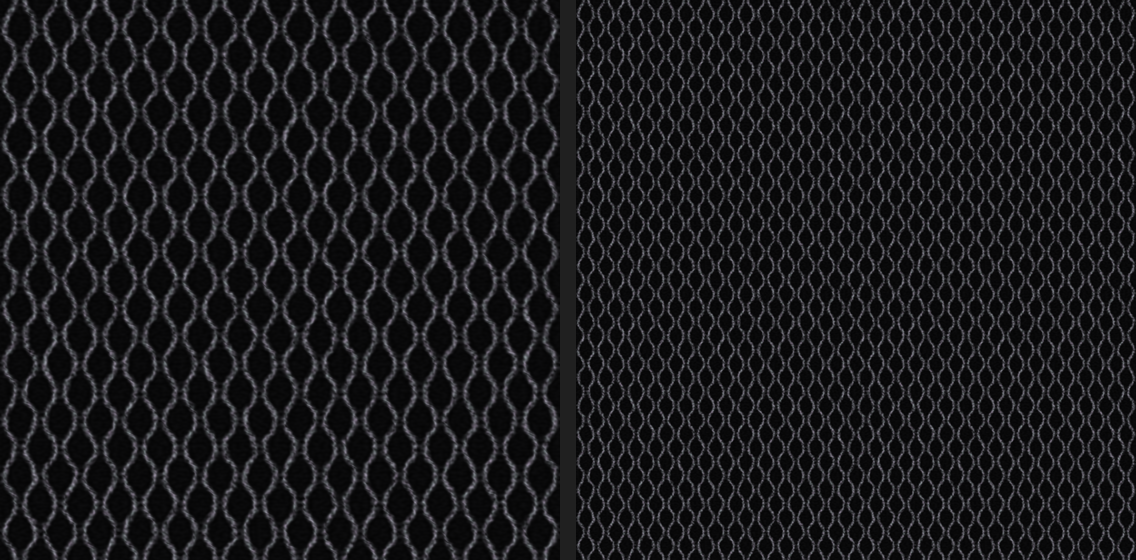
Left, the tile; right, the same tile 2 across and 2 down.
This texture is drawn by a Shadertoy shader. Its source:

```glsl
const float PI = 3.14159265;
const vec2 REPEATS = vec2(14.0, 20.0);   // holes across, staggered rows down
const float SWAY = 0.128;                // sideways swing of a strand, in hole pitches
const float STRAND_RADIUS = 0.0032;      // in canvas units
const vec3 CLOTH = vec3(0.034, 0.034, 0.037);
const vec3 THREAD = vec3(0.335, 0.332, 0.36);

vec2 hashGradient(vec2 cell, float seed) {
    vec3 h = fract(vec3(cell.xyx + seed) * vec3(0.1031, 0.1030, 0.0973));
    h += dot(h, h.yzx + 33.33);
    float angle = 2.0 * PI * fract((h.x + h.y) * h.z);
    return vec2(cos(angle), sin(angle));
}

// Gradient noise, about -0.7 to 0.7, that wraps after one canvas
float wrapNoise(vec2 uv, vec2 cells, float seed) {
    vec2 p = uv * cells;
    vec2 i = floor(p), f = p - i;
    vec2 s = f * f * f * (f * (f * 6.0 - 15.0) + 10.0);
    vec2 e = vec2(0.0, 1.0);
    float a = dot(hashGradient(mod(i, cells), seed), f);
    float b = dot(hashGradient(mod(i + e.yx, cells), seed), f - e.yx);
    float c = dot(hashGradient(mod(i + e.xy, cells), seed), f - e.xy);
    float d = dot(hashGradient(mod(i + e.yy, cells), seed), f - e.yy);
    return mix(mix(a, b, s.x), mix(c, d, s.x), s.y);
}

float bell(float x, float radius) {
    return exp(-x * x / (2.0 * radius * radius));
}

// Cosine with flattened crests; returns value and slope
vec2 flatWave(float y) {
    float c = cos(PI * y);
    float k = 1.0 + 0.8 * c * c;
    return vec2(1.342 * c * inversesqrt(k), -1.342 * PI * sin(PI * y) / (k * sqrt(k)));
}

// Signed distance to the nearest strand, in canvas units
float strandDistance(vec2 p) {
    float strand = floor(p.x * 2.0);
    float side = 1.0 - 2.0 * mod(strand, 2.0);
    vec2 wave = SWAY * side * flatWave(p.y);
    float slope = wave.y * REPEATS.y / REPEATS.x;
    float offset = p.x - (strand + 0.5) * 0.5 - wave.x;
    return offset / REPEATS.x * inversesqrt(1.0 + slope * slope);
}

// Mask of the narrow necks between neighbouring holes
float neckMask(vec2 p) {
    float row = floor(p.y + 0.5);
    float x = fract(p.x + 0.5 * mod(row, 2.0)) - 0.5;
    return bell(x, 0.085) * bell(p.y - row, 0.24);
}

void mainImage(out vec4 fragColor, in vec2 fragCoord) {
    vec2 uv = fragCoord / iResolution.xy;

    // Uneven knitting: slow drift plus small kinks
    vec2 drift = vec2(wrapNoise(uv, vec2(28.0, 40.0), 1.0), wrapNoise(uv, vec2(28.0, 40.0), 7.0));
    vec2 kink = vec2(wrapNoise(uv, vec2(98.0, 120.0), 13.0), wrapNoise(uv, vec2(98.0, 120.0), 19.0));
    vec2 p = uv * REPEATS + 0.05 * drift + 0.04 * kink;

    float d = strandDistance(p);
    float neck = neckMask(p);

    // Twisted fibres along the strands
    float fibre = wrapNoise(uv, vec2(140.0, 150.0), 23.0);
    float wear = wrapNoise(uv, vec2(42.0, 50.0), 31.0);
    float twist = sin(2.0 * PI * 6.0 * p.y + d * 700.0);
    float light = 0.93 + 0.85 * fibre + 0.5 * wear + 0.1 * twist;
    light *= 1.0 - 0.22 * neck;

    // Dark cloth with a faint weave and a shadow beside each strand
    float weave = wrapNoise(uv, vec2(100.0, 170.0), 41.0);
    vec3 color = CLOTH * (1.0 + 0.7 * weave);
    color *= 1.0 - 0.35 * bell(abs(d) - 0.0085, 0.003);

    // Stitches bridging the necks
    float stitch = 0.55 + 0.45 * sin(2.0 * PI * 4.0 * p.y) + 0.8 * fibre;
    color += THREAD * 0.25 * neck * max(stitch, 0.0);

    // Strands with a slight colour shimmer
    float shimmer = wrapNoise(uv, vec2(84.0, 90.0), 53.0);
    vec3 tint = 1.0 + 0.1 * shimmer * vec3(1.0, -0.7, 0.6);
    color += THREAD * tint * max(light, 0.15) * bell(d, STRAND_RADIUS);

    fragColor = vec4(clamp(color, 0.0, 1.0), 1.0);
}
```
